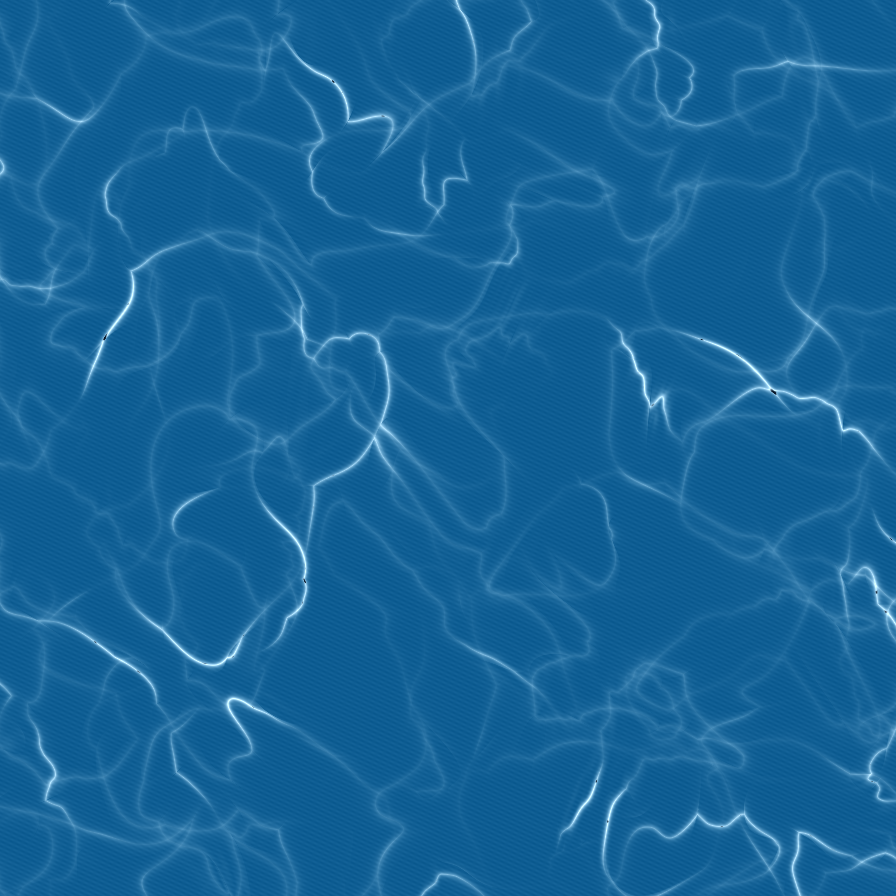
This texture is drawn by a Shadertoy shader. Its source:

```glsl
const vec3 WATER = vec3(0.052, 0.362, 0.572);
const vec3 GLINT = vec3(0.34, 0.28, 0.23);
const vec3 SPECK = vec3(0.02, 0.08, 0.15);
const float TAU = 6.2831853;

vec2 hashGradient(vec2 cell) {
    vec3 h = fract(vec3(cell.xyx) * vec3(0.1031, 0.1030, 0.0973));
    h += dot(h, h.yzx + 33.33);
    float angle = TAU * fract((h.x + h.y) * h.z);
    return vec2(cos(angle), sin(angle));
}

float noise(vec2 p) {
    vec2 i = floor(p), f = p - i;
    vec2 u = f * f * f * (f * (f * 6.0 - 15.0) + 10.0);
    float a = dot(hashGradient(i), f);
    float b = dot(hashGradient(i + vec2(1, 0)), f - vec2(1, 0));
    float c = dot(hashGradient(i + vec2(0, 1)), f - vec2(0, 1));
    float d = dot(hashGradient(i + vec2(1, 1)), f - vec2(1, 1));
    return mix(mix(a, b, u.x), mix(c, d, u.x), u.y);
}

// Warped height field whose zero contours become the light threads
float heightField(vec2 p, float scale, float seed) {
    vec2 q = p * scale + seed;
    q += 0.65 * vec2(noise(q * 0.9 + 17.3), noise(q * 0.9 + 51.7));
    float kinks = abs(noise(q * 2.3 + 9.1)) - 0.2;
    float jags = noise(q * 9.0) * smoothstep(0.0, 0.4, noise(q * 0.8 + 71.0));
    return noise(q) + 0.22 * kinks + 0.05 * jags;
}

// Approximate distance to the nearest thread; flat areas widen into blobs
float threadDistance(vec2 p, float scale, float seed) {
    const float e = 0.001;
    float h = heightField(p, scale, seed);
    vec2 slope = vec2(heightField(p + vec2(e, 0), scale, seed),
                      heightField(p + vec2(0, e), scale, seed)) - h;
    return abs(h) / sqrt(dot(slope, slope) / (e * e) + 2.0);
}

// Faint soft thread with a bright sharp core along some stretches
float thread(vec2 p, float scale, float seed, float brightness) {
    float d = threadDistance(p, scale, seed);
    float visible = smoothstep(-0.35, 0.3, noise(p * 4.0 + seed * 1.7));
    float bright = smoothstep(0.08, 0.5, noise(p * 5.5 + seed * 2.3));
    float soft = 0.3 * visible * exp(-d / 0.0035);
    float haze = 0.07 * visible * exp(-d / 0.010);
    float core = 2.6 * bright * exp(-d / 0.0020);
    return soft + haze + brightness * core;
}

// Fine slanted weave, faded out where pixels cannot resolve it
float weave(vec2 uv, float lines) {
    float stripe = sin(TAU * lines * dot(uv, vec2(0.42, 0.91)));
    float dash = 0.75 + 0.25 * sin(TAU * lines * 0.6 * dot(uv, vec2(0.91, -0.42)));
    return stripe * dash * (1.0 - smoothstep(0.45, 0.7, lines / iResolution.y));
}

void mainImage(out vec4 fragColor, in vec2 fragCoord) {
    vec2 uv = fragCoord / iResolution.y;

    // Slight stretch along the falling diagonal
    vec2 p = uv + 0.12 * (uv.x + uv.y) * vec2(0.5);

    float light = 0.0;
    for (int i = 0; i < 4; i++) {
        float layer = float(i);
        light += thread(p, 4.2 + 0.7 * layer, 13.7 + 29.3 * layer, 1.0 - 0.15 * layer);
    }

    vec3 color = WATER + 0.021 * weave(uv, 210.0);
    color += GLINT * min(light, 2.4);

    // Rare dark flecks inside the brightest threads
    float fleck = smoothstep(1.2, 1.9, light) * smoothstep(0.32, 0.5, noise(uv * 90.0));
    color = mix(color, SPECK, fleck);

    fragColor = vec4(clamp(color, 0.0, 1.0), 1.0);
}
```
